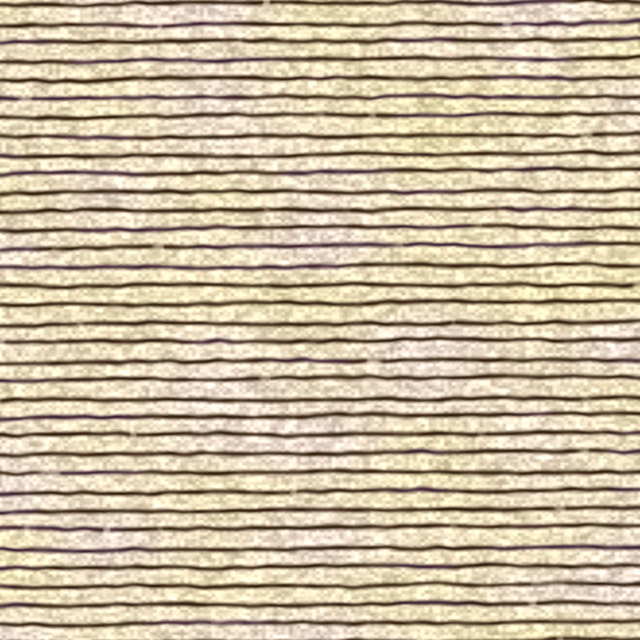
A Shadertoy shader for this texture:

```glsl
// Cream ribbed paper crossed by thin, slightly tilted, uneven dark brown lines.

#define PITCH 0.02927      // distance between lines, in canvas heights
#define FIRST_LINE 0.9909  // height of the top line at the left edge
#define TILT 0.0055        // rise of the lines across the canvas
#define LINE_WIDTH 0.124   // softness radius of a line, in pitches
#define ROW_JITTER 0.16    // uneven spacing, in pitches
#define WOBBLE 0.15        // waviness along a line, in pitches
#define GRAIN 0.24         // strength of the paper grain
#define HALO 0.05          // bright rim beside each line

const vec3 PAPER = vec3(0.925, 0.865, 0.755);
const vec3 INK = vec3(0.21, 0.13, 0.06);
const vec3 YELLOW_TINT = vec3(0.005, 0.015, -0.055);
const vec3 VIOLET_TINT = vec3(0.05, 0.02, 0.15);

float hash(vec2 p) {
    vec3 q = fract(vec3(p.xyx) * 0.1031);
    q += dot(q, q.yzx + 33.33);
    return fract((q.x + q.y) * q.z);
}

float noise(vec2 p) {
    vec2 cell = floor(p), f = fract(p);
    f = f * f * (3.0 - 2.0 * f);
    return mix(mix(hash(cell), hash(cell + vec2(1, 0)), f.x),
               mix(hash(cell + vec2(0, 1)), hash(cell + vec2(1, 1)), f.x), f.y);
}

// Signed distance to the nearest line, in pitches; also returns its row.
float lineOffset(vec2 uv, out float row) {
    float y = (FIRST_LINE + TILT * uv.x - uv.y) / PITCH;
    row = floor(y + 0.5);
    float jitter = (hash(vec2(row, 71.0)) - 0.5) * ROW_JITTER;
    float slow = noise(vec2(uv.x * 9.0, row + 20.0)) - 0.5;
    float fast = noise(vec2(uv.x * 38.0, row + 130.0)) - 0.5;
    return y - row - jitter - WOBBLE * (slow + 0.7 * fast);
}

// Ink density along a line: small fades and a few worn breaks.
float inkStrength(float x, float row) {
    float fade = noise(vec2(x * 45.0, row + 240.0));
    float wear = noise(vec2(x * 24.0, row + 350.0));
    return mix(0.82, 1.04, fade) * mix(0.45, 1.0, smoothstep(0.01, 0.09, wear));
}

void mainImage(out vec4 fragColor, in vec2 fragCoord) {
    vec2 uv = fragCoord / iResolution.xy;

    // Paper: fine and medium grain with broad warm patches
    float fine = noise(uv * vec2(165.0, 200.0)) - 0.5;
    float medium = noise(uv * vec2(70.0, 105.0) + 37.0) - 0.5;
    float patches = noise(uv * vec2(6.0, 13.0) + 91.0) - 0.5;
    vec3 color = PAPER + GRAIN * (fine + 0.65 * medium) + YELLOW_TINT * patches * 2.0;

    // Lines: soft profile, varied in width and density
    float row;
    float offset = lineOffset(uv, row);
    float pixel = 1.0 / (PITCH * iResolution.y);
    float width = LINE_WIDTH * mix(0.85, 1.15, noise(vec2(uv.x * 30.0, row + 460.0)));
    width = length(vec2(width, 0.5 * pixel));
    float ink = exp(-offset * offset / (width * width)) * inkStrength(uv.x, row);

    // Bright rim on both sides of each line
    float rim = (abs(offset) - 0.29) / 0.1;
    color += HALO * exp(-rim * rim);

    // Violet tinge on scattered stretches of line
    float violet = smoothstep(0.62, 0.85, noise(vec2(uv.x * 6.0, row + 570.0)));
    color = mix(color, INK + VIOLET_TINT * violet, min(ink, 1.0));

    fragColor = vec4(clamp(color, 0.0, 1.0), 1.0);
}
```
